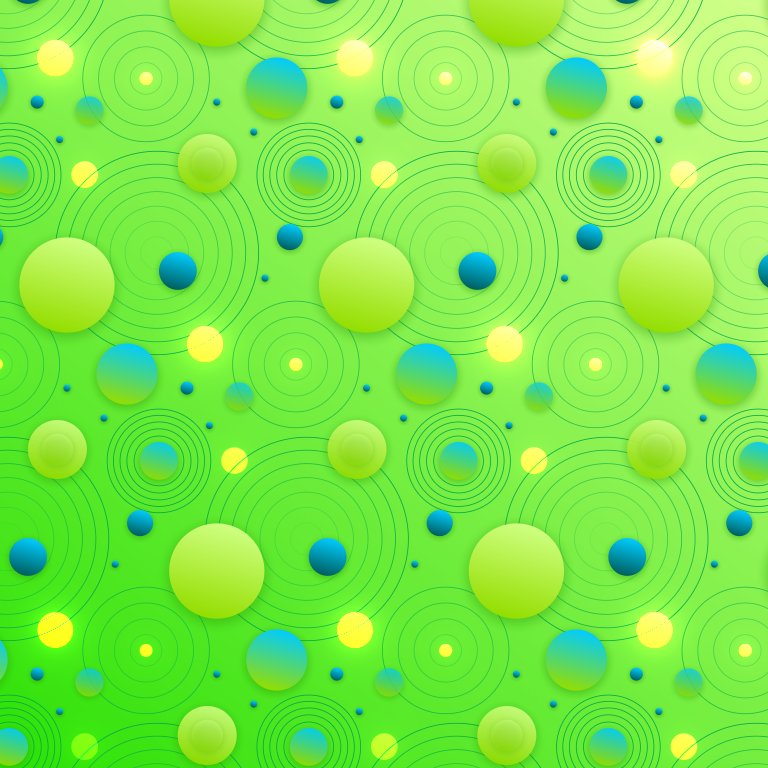
Give the GLSL for this pattern, as a WebGL 1 fragment shader.

```glsl
precision highp float;
// Glossy discs, light spots and fine concentric rings over a diagonal green gradient.
// Every part repeats on a staggered lattice: one unit across, with alternate rows
// shifted by half a unit. Offsets are measured from the centre of the largest disc.

uniform vec2 u_resolution;

const vec3 SKY = vec3(0.0, 0.80, 1.0);
const vec3 TEAL = vec3(0.0, 0.37, 0.37);
const vec3 LIME = vec3(0.58, 0.87, 0.0);
const vec3 PALE_LIME = vec3(0.81, 1.0, 0.51);

vec2 position;     // in lattice units
float pixelSize;   // in lattice units

// Vector from the nearest lattice copy of a centre
vec2 fromNearest(vec2 center) {
  vec2 d = position - center;
  float row = floor(d.y / 0.9546 + 0.5);
  d -= row * vec2(0.5, 0.9546);
  d.x = mod(d.x + 0.5, 1.0) - 0.5;
  return d;
}

float coverage(float signedDistance) {
  return clamp(0.5 - signedDistance / pixelSize, 0.0, 1.0);
}

// Gradient height on a disc, tilted slightly to the right: 0 at the foot, 1 at the top
float slope(vec2 d, float radius) {
  return clamp(0.5 + 0.5 * dot(d / radius, vec2(0.26, 0.966)), 0.0, 1.0);
}

// Shaded disc with a soft shadow below it
void disc(inout vec3 color, vec2 center, float radius, vec3 foot, vec3 top, float opacity) {
  vec2 d = fromNearest(center);
  float blur = 0.012 + 0.2 * radius;
  float reach = length(d + vec2(0.0, 0.25 * blur)) - radius;
  float shadow = 1.0 - smoothstep(-blur, blur, reach);
  color = mix(color, vec3(0.15, 0.58, 0.0), 0.5 * shadow * opacity);
  vec3 shade = mix(foot, top, slope(d, radius));
  color = mix(color, shade, opacity * coverage(length(d) - radius));
}

// Light spot that dodges the ground to yellow, with a halo
void spot(inout vec3 color, vec2 center, float radius, float strength, float halo) {
  vec2 d = fromNearest(center);
  float edge = length(d) - radius;
  float glow = halo * exp(-max(edge, 0.0) / 0.04);
  float light = mix(glow, strength, coverage(edge));
  vec3 dodge = vec3(0.86, 0.40, 0.08 + 0.42 * slope(d, radius));
  color = min(color / (1.0 - dodge * light), 1.0);
}

// Concentric hairlines, fading inwards; the gaps shrink outwards by bend
void rings(inout vec3 color, vec2 center, float start, float gap, float bend,
           float count, float innerAlpha, float outerAlpha) {
  float distanceOut = length(fromNearest(center));
  for (int i = 1; i <= 7; i++) {
    float n = float(i);
    if (n > count) break;
    float d = distanceOut - (start + gap * n - bend * n * n);
    float line = coverage(d - 0.0014) - coverage(d + 0.0014);
    float alpha = mix(innerAlpha, outerAlpha, (n - 1.0) / (count - 1.0));
    color = mix(color, vec3(0.0, 0.66, 0.28), line * alpha);
  }
}

void main() {
  float side = min(u_resolution.x, u_resolution.y);
  vec2 uv = gl_FragCoord.xy / side;
  position = uv * 2.5634 - vec2(0.2236, 1.612);
  pixelSize = 2.5634 / side;

  // Ground
  float diagonal = clamp(dot(uv, vec2(0.44, 0.56)), 0.0, 1.0);
  vec3 color = mix(vec3(0.17, 0.88, 0.02), vec3(0.82, 1.0, 0.54), diagonal);

  // Rings: wide, medium and tight
  rings(color, vec2(0.300, 0.107), 0.0, 0.0548, 0.0009, 7.0, 0.12, 0.95);
  rings(color, vec2(0.764, -0.265), 0.0, 0.0528, 0.0, 4.0, 0.3, 0.7);
  rings(color, vec2(0.307, -0.587), 0.058, 0.0255, 0.0005, 5.0, 0.95, 0.95);

  // Light spots
  spot(color, vec2(0.461, -0.197), 0.060, 1.0, 0.3);
  spot(color, vec2(0.764, -0.265), 0.0217, 1.0, 0.1);
  spot(color, vec2(0.559, -0.586), 0.0445, 0.68, 0.08);

  // Lime discs, the second with a smaller one on top
  disc(color, vec2(0.0), 0.159, LIME, PALE_LIME, 1.0);
  disc(color, vec2(-0.032, -0.549), 0.0985, LIME, PALE_LIME, 0.9);
  disc(color, vec2(-0.032, -0.549), 0.053, LIME, PALE_LIME, 0.5);

  // Discs from sky blue to lime
  disc(color, vec2(0.200, -0.297), 0.102, LIME, SKY, 1.0);
  disc(color, vec2(0.575, -0.372), 0.047, LIME, SKY, 0.75);
  disc(color, vec2(0.307, -0.587), 0.063, LIME, SKY, 0.9);

  // Discs from sky blue to teal, then dots
  disc(color, vec2(0.370, 0.047), 0.063, TEAL, SKY, 1.0);
  disc(color, vec2(0.744, 0.160), 0.0435, TEAL, SKY, 1.0);
  disc(color, vec2(0.4005, -0.344), 0.0217, TEAL, SKY, 1.0);
  disc(color, vec2(0.661, 0.023), 0.0117, TEAL, SKY, 1.0);
  disc(color, vec2(0.0, -0.344), 0.0117, TEAL, SKY, 1.0);
  disc(color, vec2(0.1235, -0.444), 0.0117, TEAL, SKY, 1.0);
  disc(color, vec2(0.4755, -0.469), 0.0117, TEAL, SKY, 1.0);

  gl_FragColor = vec4(color, 1.0);
}
```
